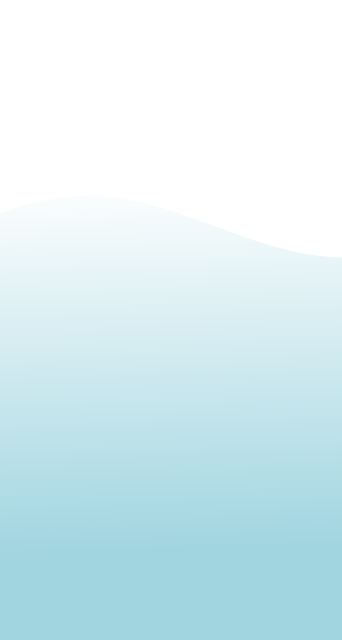
Write a Shadertoy shader that draws this background.

```glsl
// Pale water under a white sky: one smooth swell crosses the canvas.
// The surface joins a parabola and a smoothstep at the crest; the water
// below deepens along a slightly tilted linear gradient.

const vec3 SKY_COLOR     = vec3(1.0);
const vec3 SHALLOW_COLOR = vec3(1.0);
const vec3 DEEP_COLOR    = vec3(0.63, 0.835, 0.88);

// Surface, in fractions of the canvas
const vec2  CREST        = vec2(0.262, 0.694);
const float LEFT_HEIGHT  = 0.667;
const float RIGHT_HEIGHT = 0.598;

// Heights where the gradient starts and ends, and its rise to the right
const float SHALLOW_LEVEL  = 0.719;
const float DEEP_LEVEL     = 0.131;
const float GRADIENT_TILT  = 0.016;

// Height of the water surface at x
float surfaceHeight(float x) {
    float leftward = max(CREST.x - x, 0.0) / CREST.x;
    float rise = (LEFT_HEIGHT - CREST.y) * leftward * leftward;
    float fall = (RIGHT_HEIGHT - CREST.y) * smoothstep(CREST.x, 1.0, x);
    return CREST.y + rise + fall;
}

// Colour of the water, darkening with depth
vec3 waterColor(vec2 uv) {
    float level = uv.y - GRADIENT_TILT * uv.x;
    float depth = (SHALLOW_LEVEL - level) / (SHALLOW_LEVEL - DEEP_LEVEL);
    return mix(SHALLOW_COLOR, DEEP_COLOR, clamp(depth, 0.0, 1.0));
}

void mainImage(out vec4 fragColor, in vec2 fragCoord) {
    vec2 uv = fragCoord / iResolution.xy;

    // Soft edge about one pixel wide
    float edge = 0.75 / iResolution.y;
    float below = surfaceHeight(uv.x) - uv.y;
    float water = smoothstep(-edge, edge, below);

    fragColor = vec4(mix(SKY_COLOR, waterColor(uv), water), 1.0);
}
```
